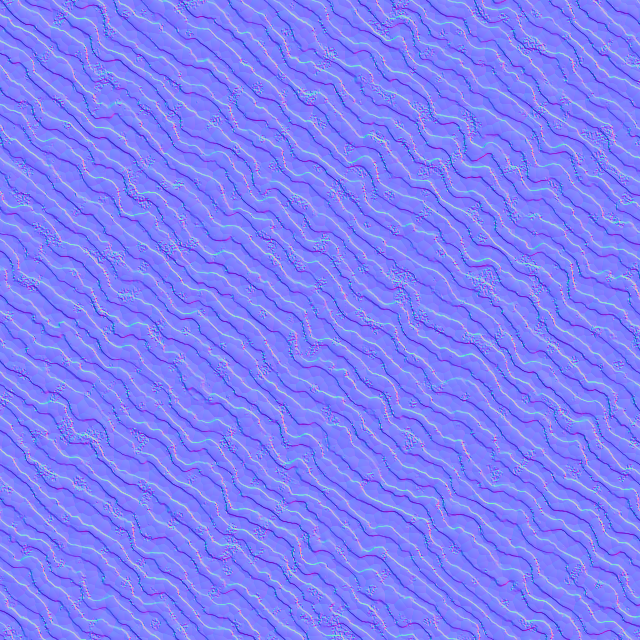
Write a three.js fragment shader that draws this texture map.

```glsl
// Tangent-space normal map of wind-rippled ground: slanted wavy ridges with
// thin crisp flanks, crumbling grain on steep bends and faint pebbled flats.
// A height field is built in ripple-aligned axes and differentiated.

varying vec2 vUv;

const float SLANT = -0.68;           // ripple direction, radians
const float SPACING = 0.0355;        // distance between ridges
const float HALF_WIDTH = 0.25;       // half ridge width, in spacings
const float WIDTH_VARIATION = 0.26;
const float RIDGE_HEIGHT = 0.0017;
const float FLANK = 0.0013;          // half width of a ridge flank
const float SHOULDER_HEIGHT = 0.0007;
const float SHOULDER = 0.0065;       // half width of the soft shoulder
const vec2 BEND_FREQ = vec2(28.0, 15.0);
const float BEND_SHEAR = 7.0;
const float BEND_SIZE = 0.027;
const float KINK_FREQ = 85.0;
const float KINK_SIZE = 0.0062;
const float FRAY_FREQ = 230.0;
const float FRAY_SIZE = 0.0011;
const float GRAIN_FREQ = 430.0;
const float GRAIN_HEIGHT = 0.0021;
const float GRAIN_REACH = 0.0058;    // spread of grain around a flank
const float PATCH_FREQ = 52.0;
const float PEBBLE_FREQ = 72.0;
const float PEBBLE_HEIGHT = 0.0011;
const float STEP = 0.0006;           // differentiation step

float hash(vec2 p) {
  vec3 q = fract(vec3(p.xyx) * 0.1031);
  q += dot(q, q.yzx + 33.33);
  return fract((q.x + q.y) * q.z);
}

float noise(vec2 p) {
  vec2 i = floor(p);
  vec2 f = fract(p);
  f = f * f * f * (f * (f * 6.0 - 15.0) + 10.0);
  float low = mix(hash(i), hash(i + vec2(1.0, 0.0)), f.x);
  float high = mix(hash(i + vec2(0.0, 1.0)), hash(i + vec2(1.0, 1.0)), f.x);
  return mix(low, high, f.y);
}

// Squared distance to the nearest scattered point: shallow round pebbles
float pebbles(vec2 p) {
  vec2 cell = floor(p);
  float nearest = 4.0;
  for (int y = -1; y <= 1; y++) {
    for (int x = -1; x <= 1; x++) {
      vec2 c = cell + vec2(float(x), float(y));
      vec2 d = c + vec2(hash(c), hash(c + 71.7)) - p;
      nearest = min(nearest, dot(d, d));
    }
  }
  return nearest;
}

// Sideways shift of the ripples; q.x runs along them, q.y across
float bend(vec2 q) {
  vec2 b = q * BEND_FREQ + vec2(q.y * BEND_SHEAR, 0.0) + 50.0;
  return (noise(b) - 0.5) * BEND_SIZE
       + (noise(q * KINK_FREQ + 90.0) - 0.5) * KINK_SIZE;
}

// Signed distance to the nearest ridge flank, negative on the ridge
float flankDistance(vec2 q) {
  float fray = (noise(q * FRAY_FREQ + 210.0) - 0.5) * FRAY_SIZE;
  float phase = (q.y + bend(q) + fray) / SPACING;
  float vary = (noise(q * vec2(22.0, 28.0) + 130.0) - 0.5) * WIDTH_VARIATION;
  return (abs(fract(phase) - 0.5) - HALF_WIDTH - vary) * SPACING;
}

float height(vec2 q, float roughness) {
  float d = flankDistance(q);
  float strength = 0.5 + 0.9 * noise(q * vec2(24.0, 45.0) + 250.0);
  float ridge = 1.0 - smoothstep(-FLANK, FLANK, d);
  float shoulder = 1.0 - smoothstep(-SHOULDER, SHOULDER, d);
  float grain = noise(mat2(0.8, 0.6, -0.6, 0.8) * q * GRAIN_FREQ + 900.0) - 0.5;
  return ridge * strength * RIDGE_HEIGHT
       + shoulder * SHOULDER_HEIGHT
       + grain * roughness * GRAIN_HEIGHT
       - pebbles(q * PEBBLE_FREQ + 20.0) * PEBBLE_HEIGHT;
}

// Grain gathers on the steep bends of the flanks and in small loose patches
float grainMask(vec2 q) {
  vec2 e = vec2(0.003, 0.0);
  float steepness = (bend(q + e) - bend(q - e)) / (2.0 * e.x);
  float steep = smoothstep(0.1, 0.5, steepness);
  float nearFlank = 1.0 - smoothstep(0.2, 1.0, abs(flankDistance(q)) / GRAIN_REACH);
  float loose = smoothstep(0.76, 0.86, noise(q * PATCH_FREQ + 170.0));
  return max(steep * nearFlank, 0.8 * loose);
}

void main() {
  vec2 along = vec2(cos(SLANT), sin(SLANT));
  vec2 across = vec2(-along.y, along.x);
  vec2 q = vec2(dot(vUv, along), dot(vUv, across)) + 2.0;

  float roughness = grainMask(q);
  vec2 ex = vec2(STEP, 0.0);
  vec2 ey = vec2(0.0, STEP);
  vec2 slope = vec2(height(q + ex, roughness) - height(q - ex, roughness),
                    height(q + ey, roughness) - height(q - ey, roughness)) / (2.0 * STEP);

  // Turn the slope back to canvas axes and encode the normal
  vec2 tilt = along * slope.x + across * slope.y;
  vec3 normal = normalize(vec3(-tilt, 1.0));
  gl_FragColor = vec4(normal * 0.5 + 0.5, 1.0);
}
```
